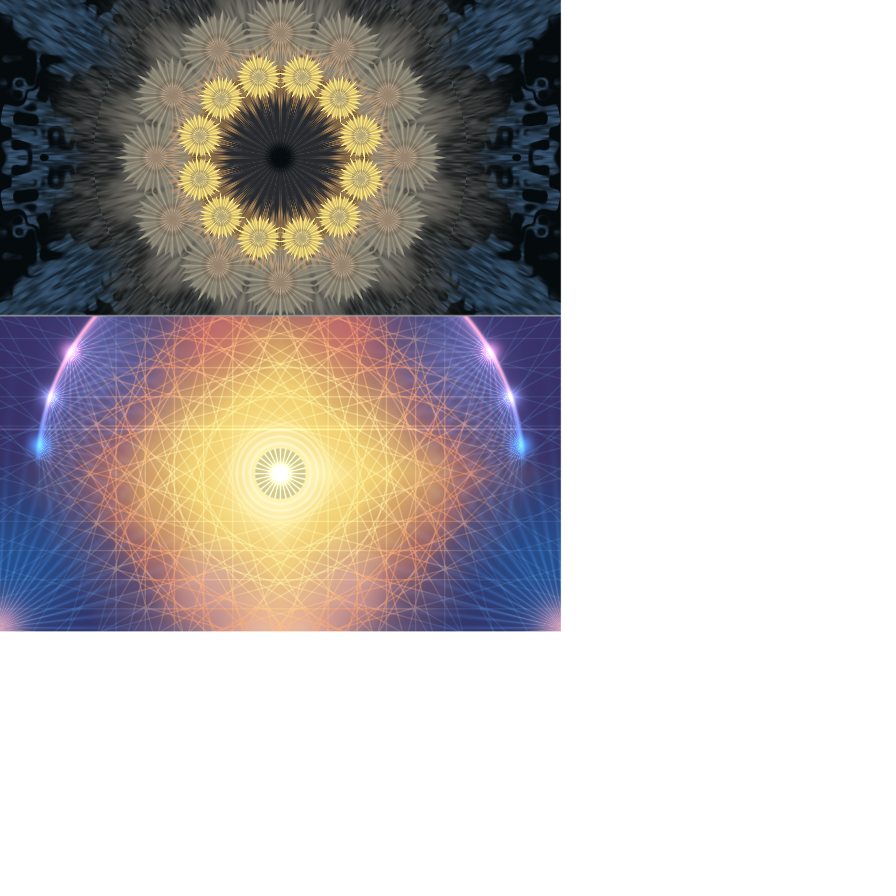
This background is drawn by a three.js fragment shader. Its source:

```glsl
#define PANEL_WIDTH 0.626
#define PANEL_HEIGHT 0.5628
#define AA 0.003
#define TAU 6.283185
#define PETALS 12.0
#define YELLOW_RING 0.1486
#define GREY_RING 0.222
#define ARC_RADIUS 0.433
#define CHORDS 24
#define CHORD_RINGS 5
#define LINE_WIDTH 0.0024

varying vec2 vUv;

float hash(vec2 p) {
  return fract(sin(dot(p, vec2(127.1, 311.7))) * 43758.5453);
}

float noise(vec2 p) {
  vec2 i = floor(p), f = fract(p);
  f = f * f * (3.0 - 2.0 * f);
  return mix(mix(hash(i), hash(i + vec2(1.0, 0.0)), f.x),
             mix(hash(i + vec2(0.0, 1.0)), hash(i + vec2(1.0)), f.x), f.y);
}

float glow(vec2 p, vec2 center, float size) {
  vec2 d = (p - center) / size;
  return exp(-dot(d, d));
}

float stroke(float d, float width) {
  return 1.0 - smoothstep(0.0, width, abs(d));
}

float rays(vec2 p, float count) {
  return pow(0.5 + 0.5 * cos(atan(p.y, p.x) * count), 3.0);
}

// Angle within a mirrored sector
float foldAngle(float angle, float offset) {
  float sector = TAU / PETALS;
  return abs(mod(angle + offset + 0.5 * sector, sector) - 0.5 * sector);
}

// One bristled flower head, repeated by the folded angle
vec3 addPuff(vec3 base, float r, float angle, float ring, float size, vec3 core, vec3 rim) {
  vec2 f = r * vec2(cos(angle), sin(angle)) - vec2(ring, 0.0);
  float d = length(f) / size;
  float bristle = 0.6 * rays(f, 30.0) + 0.4 * rays(f, 19.0);
  float mask = 1.0 - smoothstep(0.72 + 0.28 * bristle, 0.86 + 0.3 * bristle, d);
  vec3 c = mix(core, rim, smoothstep(0.1, 0.65, d));
  c *= 0.82 + 0.3 * bristle * smoothstep(0.05, 0.3, d);
  c *= 1.0 - 0.13 * stroke(d - 0.38, 0.13);
  return mix(base, c, mask);
}

vec3 flowerMandala(vec2 p) {
  float r = length(p), angle = atan(p.y, p.x);
  float straight = foldAngle(angle, 0.0);
  float between = foldAngle(angle, 0.5 * TAU / PETALS);
  float fur = noise(vec2(straight * 75.0, r * 32.0 + straight * 14.0));
  float fine = noise(vec2(straight * (60.0 + 15.0 * floor(r * 12.0)), r * 60.0));

  // Dark heart and tan spikes
  vec3 c = mix(vec3(0.03, 0.06, 0.08), vec3(0.22, 0.23, 0.25), smoothstep(0.012, 0.035, r));
  c *= 0.7 + 0.6 * rays(p, 36.0) * fine;
  float spike = r + 0.035 * (fur - 0.5) + 0.012 * cos(angle * 24.0);
  c = mix(c, vec3(0.6, 0.48, 0.33) * (0.65 + 0.55 * fine), smoothstep(0.08, 0.115, spike));

  // Grey fur fading into blue feathers
  c = mix(c, vec3(0.39, 0.38, 0.35) * (0.65 + 0.65 * fur), smoothstep(0.15, 0.22, r));
  float scallop = r + 0.025 * cos(straight * PETALS) + 0.035 * (fur - 0.5);
  c = mix(c, vec3(0.2, 0.21, 0.21) * (0.5 + fine), smoothstep(0.26, 0.33, scallop));
  vec2 m = abs(p);
  float patches = smoothstep(0.38, 0.68, noise(m * 24.0 + 2.0 * noise(m * 45.0)));
  float feather = noise(vec2(straight * 130.0 + r * 18.0, r * 48.0));
  vec3 blue = vec3(0.17, 0.25, 0.34) * patches * (0.3 + 0.9 * feather);
  c = mix(c, vec3(0.02, 0.04, 0.05) + blue, smoothstep(0.33, 0.43, scallop));

  // Two wreaths
  c = addPuff(c, r, straight, GREY_RING, 0.066, vec3(0.72, 0.63, 0.53), vec3(0.58, 0.56, 0.49));
  float tips = stroke(r - 0.188, 0.025) * smoothstep(0.35, 0.8, fine);
  c = mix(c, vec3(0.86, 0.66, 0.48), 0.65 * tips);
  return addPuff(c, r, between, YELLOW_RING, 0.039, vec3(0.86, 0.79, 0.57), vec3(0.98, 0.88, 0.5));
}

// Straight lines tangent to a set of circles
float chordWeb(vec2 p) {
  float web = 0.0;
  for (int k = 0; k < CHORDS; k++) {
    float a = TAU * float(k) / float(CHORDS);
    float along = dot(p, vec2(cos(a), sin(a)));
    for (int j = 0; j < CHORD_RINGS; j++) {
      web += stroke(along - 0.085 - 0.052 * float(j), LINE_WIDTH);
    }
  }
  return min(web, 1.6);
}

vec3 lightWeb(vec2 p) {
  float r = length(p);
  vec2 m = vec2(abs(p.x), p.y);
  float d = mix(r, 0.85 * (m.x + abs(p.y)), 0.5);
  float cloud = noise(p * 11.0) * 0.6 + noise(p * 25.0) * 0.4;
  float w = d + 0.05 * (cloud - 0.5);

  // Warm diamond on a blue and violet field
  vec3 c = mix(vec3(1.0, 0.95, 0.7), vec3(0.95, 0.82, 0.45), smoothstep(0.03, 0.15, w));
  c = mix(c, vec3(0.82, 0.62, 0.4), smoothstep(0.14, 0.24, w));
  c = mix(c, vec3(0.62, 0.4, 0.4), smoothstep(0.22, 0.31, w));
  c = mix(c, vec3(0.36, 0.29, 0.43), smoothstep(0.29, 0.37, w));
  c = mix(c, vec3(0.2, 0.2, 0.4), smoothstep(0.36, 0.47, w));
  c = mix(c, vec3(0.95, 0.76, 0.66), 0.75 * glow(m, vec2(0.03, 0.28), 0.1));
  c = mix(c, vec3(0.82, 0.65, 0.68), 0.6 * glow(m, vec2(0.13, 0.2), 0.07));
  c = mix(c, vec3(0.82, 0.43, 0.42), 0.65 * glow(m, vec2(0.12, -0.26), 0.07));
  c = mix(c, vec3(0.35, 0.38, 0.64), 0.8 * glow(m, vec2(0.32, -0.2), 0.11));
  c = mix(c, vec3(0.13, 0.34, 0.6), 0.75 * glow(m, vec2(0.47, 0.16), 0.12));
  float outside = smoothstep(0.0, 0.012, r - ARC_RADIUS) * (1.0 - smoothstep(-0.06, 0.03, p.y));
  c = mix(c, vec3(0.22, 0.18, 0.4), 0.65 * outside);

  // Web, center rings and spokes
  vec3 ink = mix(vec3(1.0, 0.96, 0.66), vec3(1.0, 0.65, 0.43), smoothstep(0.17, 0.3, d));
  ink = mix(ink, vec3(0.35, 0.55, 0.78), smoothstep(0.32, 0.45, d));
  c = mix(c, ink, chordWeb(p) * mix(0.48, 0.2, smoothstep(0.2, 0.45, r)));
  float rings = stroke(fract(r / 0.012) - 0.5, 0.35) * (1.0 - smoothstep(0.07, 0.1, r));
  c = mix(c, vec3(1.0, 0.99, 0.87), 0.65 * rings);
  vec3 hub = mix(vec3(0.82, 0.78, 0.53), vec3(1.0, 0.99, 0.91), rays(p, 28.0));
  c = mix(c, hub, 1.0 - smoothstep(0.043, 0.047, r));
  c += vec3(0.8) * glow(p, vec2(0.0), 0.016);
  c += 0.12 * stroke(p.y + 0.079, AA);

  // Bright arc with fans of light
  float upper = 1.0 - smoothstep(-0.07, 0.0, p.y);
  vec3 arcColor = mix(vec3(0.35, 0.55, 1.0), vec3(1.0, 0.66, 0.8), smoothstep(0.03, 0.22, -p.y));
  c = mix(c, arcColor, 0.85 * upper * stroke(r - ARC_RADIUS, 0.007));
  c += arcColor * 0.22 * upper * exp(-abs(r - ARC_RADIUS + 0.008) * 70.0);
  for (int i = 0; i < 3; i++) {
    float a = -0.115 - 0.205 * float(i);
    vec2 f = m - ARC_RADIUS * vec2(cos(a), sin(a));
    vec3 tint = mix(vec3(0.2, 0.65, 1.0), vec3(1.0, 0.6, 0.75), 0.5 * float(i));
    float inside = 1.0 - smoothstep(-0.01, 0.005, r - ARC_RADIUS);
    c += tint * (0.6 * glow(f, vec2(0.0), 0.017) + 0.3 * inside * rays(f, 36.0) * exp(-length(f) * 15.0));
  }

  // Lower corner fans
  vec2 corner = m - vec2(0.505, 0.275);
  c += vec3(0.2, 0.45, 0.65) * rays(corner, 54.0) * 0.5 * exp(-length(corner) * 7.0);
  return mix(c, vec3(0.96, 0.7, 0.78), 0.8 * glow(corner, vec2(0.0), 0.045));
}

void main() {
  vec2 q = vec2(vUv.x, 1.0 - vUv.y) / PANEL_WIDTH;
  vec3 c;
  if (q.y < PANEL_HEIGHT) c = flowerMandala(q - vec2(0.5, 0.281));
  else c = lightWeb(q - vec2(0.5, 0.8445));
  c = mix(c, vec3(0.65), 0.75 * stroke(q.y - PANEL_HEIGHT, AA));

  // White page around both panels
  float edge = max(q.x - 1.0, q.y - 2.0 * PANEL_HEIGHT);
  c = mix(clamp(c, 0.0, 1.0), vec3(1.0), smoothstep(-0.5 * AA, 0.5 * AA, edge));
  gl_FragColor = vec4(c, 1.0);
}
```
